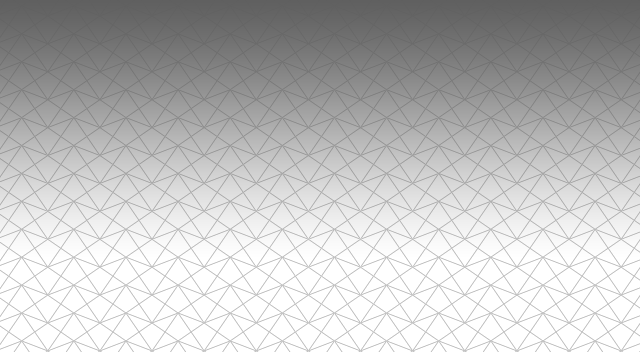
Give the GLSL for this background, as a WebGL 2 fragment shader.

```glsl
#version 300 es
precision highp float;
// Thin triangular lattice over a vertical fade from dark grey to white.

// Lengths are fractions of the canvas width unless noted.
#define COLUMN_WIDTH 0.08145
#define ROW_HEIGHT 0.04362
#define PEAK_ORIGIN vec2(0.0339, 0.0173)
#define VALLEY_DROP 0.358   // depth of a valley below its peak, in rows
#define LINE_WIDTH 0.0012
#define LINE_OPACITY 0.49
#define FADE_END 0.735      // fraction of the height, from the top
#define DARK_GREY vec3(0.375)
#define LINE_GREY vec3(0.37)
#define WHITE vec3(1.0)

uniform vec2 u_resolution;
out vec4 fragColor;

// Share of a pixel covered by a line, exact even for hairlines.
float lineCoverage(float dist, float pixel) {
    float outer = clamp((dist + 0.5 * LINE_WIDTH) / pixel + 0.5, 0.0, 1.0);
    float inner = clamp((dist - 0.5 * LINE_WIDTH) / pixel + 0.5, 0.0, 1.0);
    return outer - inner;
}

// Each peak joins the valleys one row above, level with and below it.
float lattice(vec2 p, float pixel) {
    vec2 cell = (p - PEAK_ORIGIN) / vec2(COLUMN_WIDTH, ROW_HEIGHT);
    float across = 2.0 * abs(fract(cell.x + 0.5) - 0.5); // 0 peak, 1 valley
    float coverage = 0.0;
    for (int k = -1; k <= 1; k++) {
        float drop = VALLEY_DROP + float(k);
        float slope = 2.0 * drop * ROW_HEIGHT / COLUMN_WIDTH;
        float rowOffset = fract(cell.y + drop * across + 0.5) - 0.5;
        float dist = abs(rowOffset) * ROW_HEIGHT / sqrt(1.0 + slope * slope);
        coverage = max(coverage, lineCoverage(dist, pixel));
    }
    return coverage;
}

// Gentle fade: halfway between a straight ramp and an S-curve.
vec3 background(float depth) {
    float t = clamp(depth / FADE_END, 0.0, 1.0);
    float eased = mix(t, smoothstep(0.0, 1.0, t), 0.5);
    return mix(DARK_GREY, WHITE, eased);
}

void main() {
    vec2 p = gl_FragCoord.xy / u_resolution.x;
    float depth = 1.0 - gl_FragCoord.y / u_resolution.y;
    float lines = LINE_OPACITY * lattice(p, 1.0 / u_resolution.x);
    fragColor = vec4(mix(background(depth), LINE_GREY, lines), 1.0);
}
```
